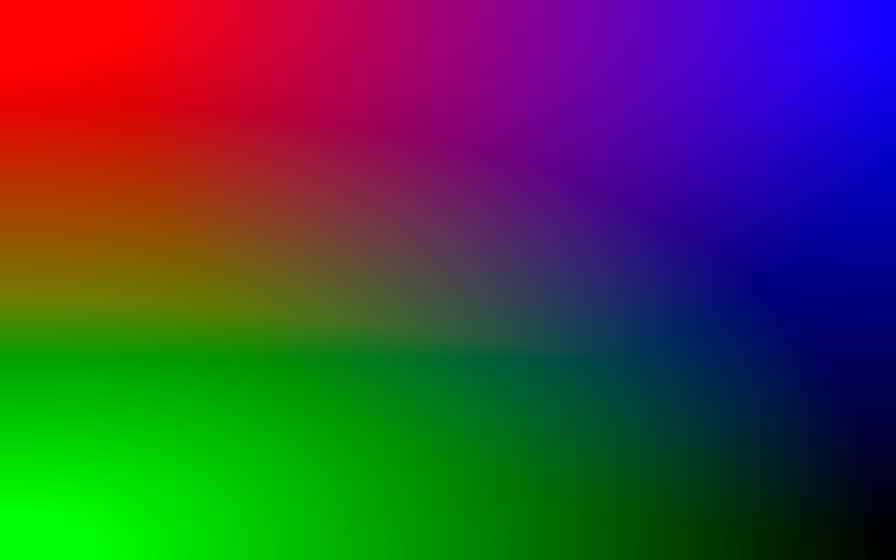
A Shadertoy shader for this background:

```glsl
// Red, green and blue corner glows that blend, each ending at a faint curved rim.
#define RED_GAIN 1.17
#define GREEN_GAIN 1.12
#define BLUE_GAIN 1.10
#define RED_RIM vec2(1.06, 0.85)
#define GREEN_RIM vec2(0.985, 0.815)
#define BLUE_RIM vec2(0.865, 0.96)
#define RED_POWER 2.0
#define GREEN_POWER 2.4
#define BLUE_POWER 2.4
#define RED_FLOOR 0.357
#define RED_FLOOR_SLOPE 4.0

// Superellipse radius: 1 on the rim, 0 at the corner
float rimRadius(vec2 offset, vec2 rim, float power) {
    vec2 q = pow(abs(offset) / rim, vec2(power));
    return pow(q.x + q.y, 1.0 / power);
}

// Linear falloff from a corner to zero at its rim
float cornerGlow(vec2 offset, vec2 rim, float power, float gain) {
    return clamp(gain * (1.0 - rimRadius(offset, rim, power)), 0.0, 1.0);
}

void mainImage(out vec4 fragColor, in vec2 fragCoord) {
    vec2 uv = fragCoord / iResolution.xy;

    // One channel per corner; the lower right stays black
    float red = cornerGlow(uv - vec2(0.0, 1.0), RED_RIM, RED_POWER, RED_GAIN);
    float green = cornerGlow(uv, GREEN_RIM, GREEN_POWER, GREEN_GAIN);
    float blue = cornerGlow(uv - vec2(1.0), BLUE_RIM, BLUE_POWER, BLUE_GAIN);

    // Red runs out along a level line above the lower third
    red = min(red, max((uv.y - RED_FLOOR) * RED_FLOOR_SLOPE, 0.0));

    fragColor = vec4(red, green, blue, 1.0);
}
```
